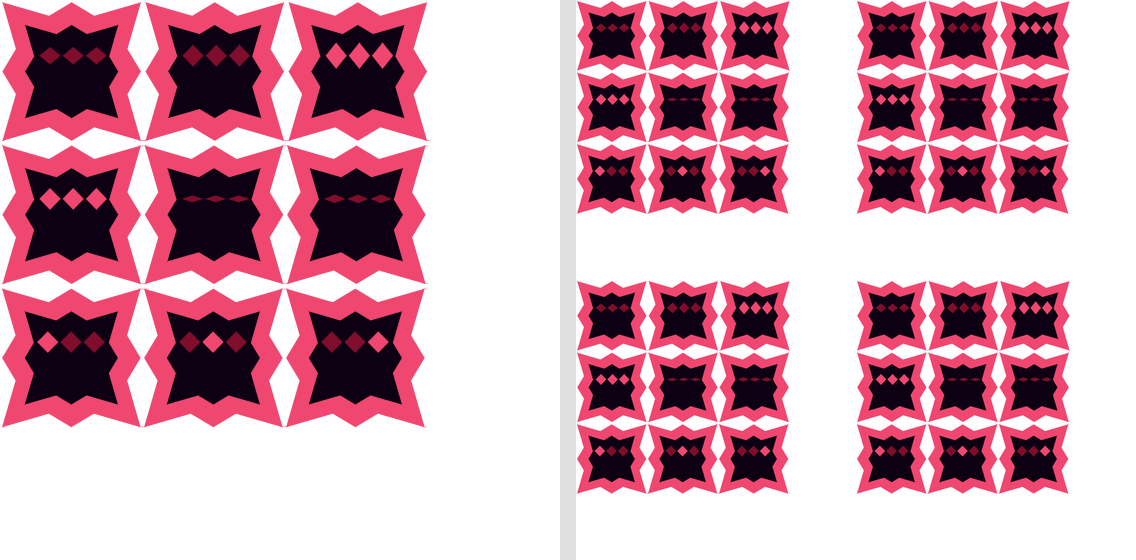
Left, the tile; right, the same tile 2 across and 2 down.
A Shadertoy shader for this pattern:

```glsl
// Sheet of 3 x 3 spiky badges in the upper left of a white tile, each with three
// diamond lights whose height and colour change from frame to frame.
// A badge is one octant of zigzag outline, mirrored; the white margins wrap.
#define RADIUS 0.1237                     // half width of a badge, in canvas units
#define FIRST vec2(0.1280, 0.1278)        // centre of the first badge, from top left
#define ROW_PITCH 0.2557
#define COL_PITCH vec3(0.2555, 0.2542, 0.2536) // one per row
#define NOTCH vec2(0.805, 0.326)          // inward corner of the outline
#define INNER 0.672                       // size of the dark core
#define LIGHT_GAP 0.335
#define LIGHT_WIDTH 0.153
#define WHITE vec3(1.0)
#define PINK vec3(0.94, 0.28, 0.44)
#define WINE vec3(0.50, 0.05, 0.17)
#define INK vec3(0.05, 0.00, 0.07)

// Coverage of a shape from its signed distance
float fill(float d, float px) {
    return clamp(0.5 - d / px, 0.0, 1.0);
}

// Star-cornered square with a blunt point in the middle of each side
float badge(vec2 p) {
    p = abs(p);
    if (p.y > p.x) p = p.yx;
    vec2 tip = NOTCH - vec2(1.0, 0.0);
    vec2 horn = vec2(1.0) - NOTCH;
    float toTip = dot(p - NOTCH, normalize(vec2(tip.y, -tip.x)));
    float toHorn = dot(p - NOTCH, normalize(vec2(horn.y, -horn.x)));
    return min(toTip, toHorn);
}

float diamond(vec2 p, vec2 size) {
    p = abs(p) / size;
    return (p.x + p.y - 1.0) * size.x * size.y / length(size);
}

// Half height of the lights in a frame
float lightHeight(int row, int col) {
    vec3 heights = row == 0 ? vec3(0.126, 0.158, 0.190)
                 : row == 1 ? vec3(0.158, 0.049, 0.063) : vec3(0.155);
    return heights[col];
}

// The last row runs one bright light along; elsewhere whole frames are bright
bool isBright(int row, int col, int light) {
    if (row == 2) return light == col;
    int frame = row * 3 + col;
    return frame == 2 || frame == 3;
}

void mainImage(out vec4 fragColor, in vec2 fragCoord) {
    vec2 uv = fragCoord / iResolution.xy;
    uv.y = 1.0 - uv.y;
    float px = 1.0 / (min(iResolution.x, iResolution.y) * RADIUS);

    // Nearest badge; the last row sits slightly to the left
    int row = int(clamp(floor((uv.y - FIRST.y) / ROW_PITCH + 0.5), 0.0, 2.0));
    float pitch = COL_PITCH[row];
    float startX = FIRST.x - (row == 2 ? 0.0006 : 0.0);
    int col = int(clamp(floor((uv.x - startX) / pitch + 0.5), 0.0, 2.0));
    vec2 center = vec2(startX + float(col) * pitch, FIRST.y + float(row) * ROW_PITCH);
    vec2 p = (uv - center) / RADIUS;

    // Frame and core
    vec3 color = mix(WHITE, PINK, fill(badge(p), px));
    color = mix(color, INK, fill(badge(p / INNER) * INNER, px));

    // Pale hairlines between neighbouring horns, kept off the canvas edge
    vec2 hair = abs(abs(p) - vec2(1.0, 0.995)) - vec2(0.032, 0.005);
    float line = fill(max(hair.x, hair.y), px) * smoothstep(0.002, 0.004, uv.x);
    if (row > 0 || p.y > 0.0) color = mix(color, PINK, 0.6 * line);

    // Row of lights
    vec2 size = vec2(LIGHT_WIDTH, lightHeight(row, col));
    float shift = row == 2 ? -0.005 : 0.022;
    for (int i = 0; i < 3; i++) {
        vec2 at = vec2(float(i - 1) * LIGHT_GAP + shift, -0.229);
        vec3 tint = isBright(row, col, i) ? PINK : WINE;
        color = mix(color, tint, fill(diamond(p - at, size), px));
    }

    fragColor = vec4(color, 1.0);
}
```
